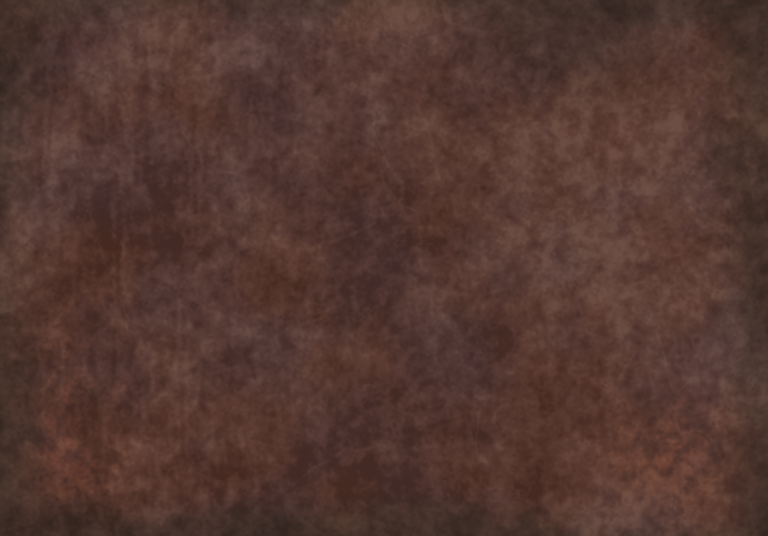
Write a Shadertoy shader that draws this texture.

```glsl
// Aged brown leather-like wall: mottled stains, fine grain, rusty corners and dim edges.

const vec3 DEEP_BROWN  = vec3(0.265, 0.165, 0.145);
const vec3 MID_BROWN   = vec3(0.335, 0.222, 0.198);
const vec3 PALE_BROWN  = vec3(0.425, 0.310, 0.272);
const vec3 MAUVE_TINT  = vec3(-0.008, 0.002, 0.014);
const vec3 RUST_TINT   = vec3(0.050, 0.003, -0.012);
const vec3 EDGE_COLOUR = vec3(0.235, 0.180, 0.152);

const float BROAD_SCALE = 2.6;    // cells per canvas height
const float PATCH_SCALE = 9.0;
const float GRAIN_SCALE = 42.0;
const vec2  FIBRE_SCALE = vec2(105.0, 13.0);
const float BROAD_GAIN  = 0.75;
const float PATCH_GAIN  = 0.85;
const float GRAIN_GAIN  = 0.85;
const float FIBRE_GAIN  = 0.22;
const float WISP_GAIN   = 0.13;
const float EDGE_WIDTH  = 0.11;

float hash(vec2 p) {
    vec3 q = fract(p.xyx * vec3(0.1031, 0.1030, 0.0973));
    q += dot(q, q.yzx + 33.33);
    return fract((q.x + q.y) * q.z);
}

float noise(vec2 p) {
    vec2 cell = floor(p), f = fract(p);
    f = f * f * (3.0 - 2.0 * f);
    float low  = mix(hash(cell), hash(cell + vec2(1, 0)), f.x);
    float high = mix(hash(cell + vec2(0, 1)), hash(cell + vec2(1, 1)), f.x);
    return mix(low, high, f.y);
}

// Layered noise in 0..1; roughness is the weight ratio between octaves.
float fbm(vec2 p, int octaves, float roughness) {
    float sum = 0.0, weight = 1.0, total = 0.0;
    for (int i = 0; i < octaves; i++) {
        sum += weight * noise(p);
        total += weight;
        weight *= roughness;
        p = mat2(1.6, 1.2, -1.2, 1.6) * p + 17.3;
    }
    return sum / total;
}

// Soft round region, 1 at its centre.
float blob(vec2 uv, vec2 centre, vec2 radius) {
    vec2 d = (uv - centre) / radius;
    return exp(-dot(d, d));
}

// Thin pale scuffs along the level lines of a warped noise.
float wisps(vec2 p, float warp) {
    float n = fbm(p * 5.0 + warp * 1.5 + 71.0, 4, 0.55);
    float line = 1.0 - smoothstep(0.0, 0.025, abs(n - 0.5));
    return line * smoothstep(0.45, 0.75, noise(p * 7.0 + 9.0));
}

void mainImage(out vec4 fragColor, in vec2 fragCoord) {
    vec2 uv = fragCoord / iResolution.xy;
    vec2 p = fragCoord / iResolution.y;

    // Stains from broad to fine
    float broad = fbm(p * BROAD_SCALE + 4.0, 4, 0.5) - 0.5;
    vec2 warped = p + 0.10 * vec2(broad, noise(p * 6.0 + 31.0) - 0.5);
    float patches = fbm(warped * PATCH_SCALE + 23.0, 5, 0.6) - 0.5;
    float grain = fbm(p * GRAIN_SCALE + 57.0, 3, 0.8) - 0.5;
    float fibre = noise(p * FIBRE_SCALE + 3.0 * patches) - 0.5;
    float fibreArea = mix(1.0, 0.35, smoothstep(0.2, 0.6, uv.x));

    // Uneven light over the surface
    float light = 0.24 * blob(uv, vec2(0.84, 0.72), vec2(0.22, 0.30))
                + 0.10 * blob(uv, vec2(0.55, 0.45), vec2(0.30, 0.22))
                - 0.16 * blob(uv, vec2(0.13, 0.45), vec2(0.12, 0.25))
                - 0.14 * blob(uv, vec2(0.45, 0.18), vec2(0.25, 0.14))
                - 0.10 * blob(uv, vec2(0.30, 0.70), vec2(0.20, 0.22));

    float tone = 0.50 + light + BROAD_GAIN * broad + PATCH_GAIN * patches
               + GRAIN_GAIN * grain + FIBRE_GAIN * fibreArea * fibre
               + WISP_GAIN * wisps(p, broad);
    tone = clamp(tone, 0.0, 1.0);
    vec3 colour = mix(DEEP_BROWN, MID_BROWN, smoothstep(0.0, 0.55, tone));
    colour = mix(colour, PALE_BROWN, smoothstep(0.40, 1.05, tone));

    // Drifts of hue, and rust in the lower corners
    float hue = fbm(p * 6.0 + 83.0, 4, 0.55) - 0.5;
    colour += MAUVE_TINT * clamp(hue * 5.0, -1.0, 1.0);
    float rust = blob(uv, vec2(0.09, 0.20), vec2(0.07, 0.16))
               + blob(uv, vec2(0.87, 0.15), vec2(0.07, 0.10));
    colour += RUST_TINT * rust * smoothstep(-0.12, 0.15, patches + 0.6 * grain);

    // Dim greyish rim with a ragged border
    vec2 inset = min(uv, 1.0 - uv) * vec2(1.3, 1.0);
    float rim = min(inset.x, inset.y * 1.5) + 0.16 * broad + 0.10 * patches;
    float dim = 1.0 - smoothstep(-0.02, EDGE_WIDTH, rim);
    dim = max(dim, 0.65 * blob(uv, vec2(0.75, 0.94), vec2(0.12, 0.10)));
    vec3 rimColour = EDGE_COLOUR * (1.0 + 0.45 * (patches + grain));
    colour = mix(colour, rimColour, 0.75 * dim);

    fragColor = vec4(clamp(colour, 0.0, 1.0), 1.0);
}
```
